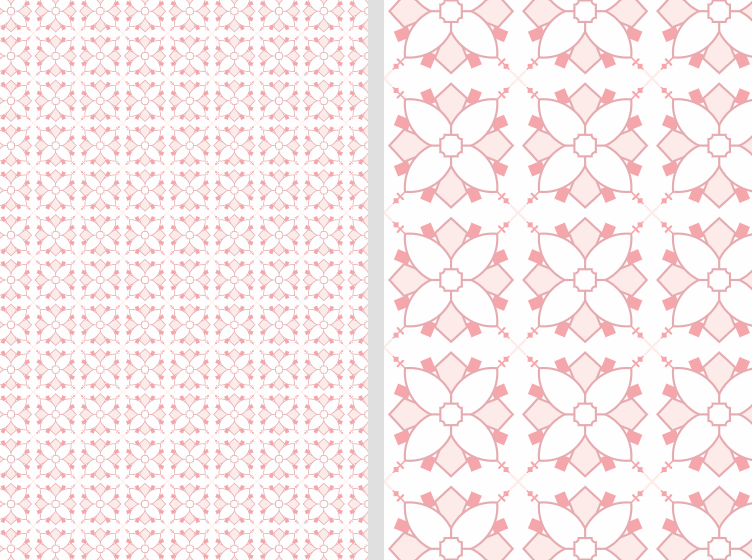
Left: the whole. Right: its middle third, enlarged.
This pattern is drawn by a Shadertoy shader. Its source:

```glsl
// Grid of pink four-petal rosettes on white, with small darts toward the cell corners.
// Each cell is folded into one eighth; petals, kites and blocks are signed distances
// painted from back to front.

const vec2 CELL = vec2(0.0798, 0.08);      // repeat size, in canvas heights
const float GRID_SHIFT = 0.0102;           // sideways offset of the middle rosette
const float LINE = 0.008;                  // half line width, in cells

const vec3 WHITE = vec3(1.0, 0.995, 0.995);
const vec3 BLUSH = vec3(0.99, 0.92, 0.91);
const vec3 ROSE = vec3(0.96, 0.65, 0.67);
const vec3 OUTLINE = vec3(0.90, 0.67, 0.69);

float boxDistance(vec2 p, vec2 halfSize) {
    vec2 q = abs(p) - halfSize;
    return length(max(q, 0.0)) + min(max(q.x, q.y), 0.0);
}

float segmentDistance(vec2 p, vec2 a, vec2 b) {
    vec2 ab = b - a;
    return length(p - a - ab * clamp(dot(p - a, ab) / dot(ab, ab), 0.0, 1.0));
}

// Pointed petal: in the folded eighth its edge is a single arc
float petalDistance(vec2 p) {
    return length(p - vec2(0.31, 0.0)) - 0.345;
}

// Pale kite pointing along the axis, tucked between two petals
float kiteDistance(vec2 p) {
    float tipEdge = dot(p, vec2(0.676, 0.737)) - 0.339;
    float sideEdge = dot(p, vec2(0.93, -0.37)) + 0.018;
    return max(tipEdge, sideEdge);
}

// Tilted block beside the kite
float blockDistance(vec2 p) {
    vec2 up = normalize(vec2(0.38, 0.92));
    vec2 q = p - vec2(0.17, 0.36);
    return boxDistance(vec2(dot(q, vec2(up.y, -up.x)), dot(q, up)), vec2(0.042, 0.055));
}

// Central square with scooped corners
float hubDistance(vec2 p) {
    return max(boxDistance(p, vec2(0.08)), 0.032 - length(p - 0.08));
}

// Stem, crossbar and bead beyond the petal tip; d.x runs along the diagonal
float dartDistance(vec2 d) {
    float stem = segmentDistance(d, vec2(0.488, 0.0), vec2(0.61, 0.0)) - LINE * 0.7;
    float bar = segmentDistance(d, vec2(0.535, 0.0), vec2(0.535, 0.028)) - LINE;
    float bead = (abs(d.x - 0.58) + d.y - 0.026) * 0.707;
    return min(stem, min(bar, bead));
}

vec3 paint(vec3 base, vec3 ink, float d, float pixel) {
    return mix(base, ink, clamp(0.5 - d / pixel, 0.0, 1.0));
}

vec3 paintOutlined(vec3 base, vec3 fill, float d, float pixel) {
    return paint(paint(base, fill, d, pixel), OUTLINE, abs(d) - LINE, pixel);
}

vec3 rosette(vec2 cell, float pixel) {
    // Fold to one eighth, then measure along and across the diagonal
    vec2 p = abs(cell);
    p = vec2(min(p.x, p.y), max(p.x, p.y));
    vec2 diagonal = vec2(p.x + p.y, p.y - p.x) * 0.70711;

    // Corner crossing and darts
    vec3 color = WHITE;
    float crossing = segmentDistance(diagonal, vec2(0.63, 0.0), vec2(0.72, 0.0)) - LINE;
    color = paint(color, BLUSH, crossing, pixel);
    color = paint(color, ROSE, dartDistance(diagonal), pixel);

    // Blocks, kites and petals
    color = paint(color, ROSE, blockDistance(p), pixel);
    color = paintOutlined(color, BLUSH, kiteDistance(p), pixel);
    color = paintOutlined(color, WHITE, petalDistance(p), pixel);

    // Seams between petals and the hub
    float seam = segmentDistance(p, vec2(0.0, 0.08), vec2(0.0, 0.151)) - LINE;
    color = paint(color, OUTLINE, seam, pixel);
    return paintOutlined(color, WHITE, hubDistance(p), pixel);
}

void mainImage(out vec4 fragColor, in vec2 fragCoord) {
    vec2 uv = (fragCoord - 0.5 * iResolution.xy) / iResolution.y;
    uv.x -= GRID_SHIFT;
    vec2 cell = fract(uv / CELL + 0.5) - 0.5;
    float pixel = 1.0 / (iResolution.y * CELL.y);
    fragColor = vec4(rosette(cell, pixel), 1.0);
}
```
